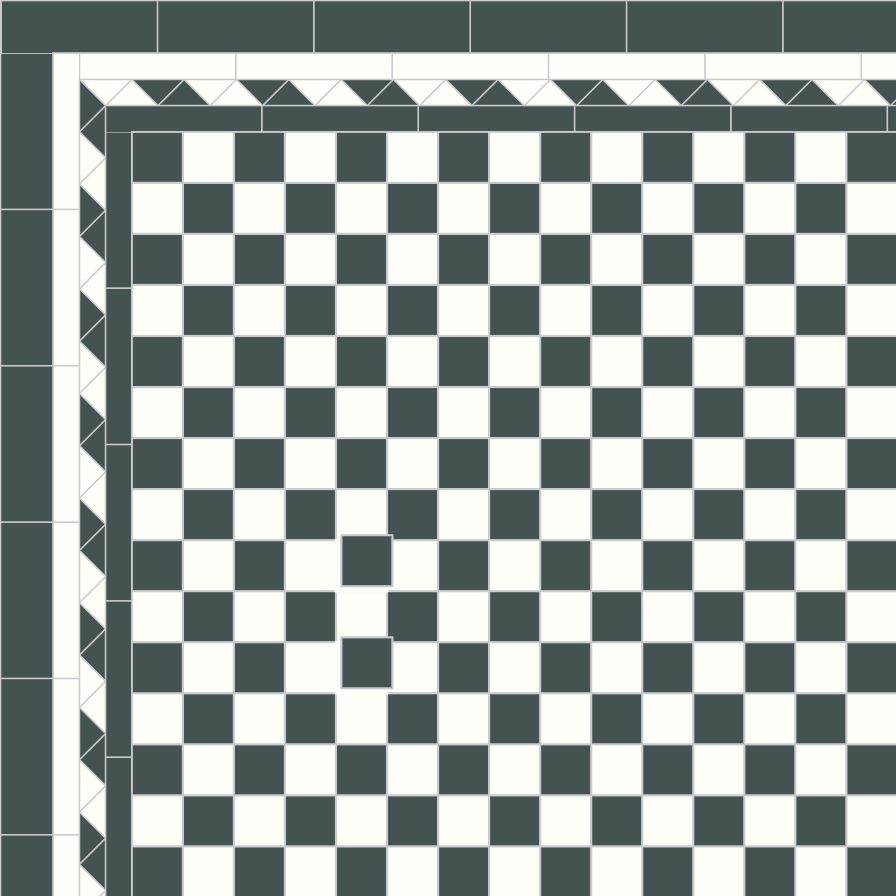
Give the GLSL for this pattern, as a three.js fragment shader.

```glsl
// Corner of a slate and ivory tiled floor: a checkerboard with two slipped tiles,
// framed by brick bands and a strip of slanted triangles. Nested bands are chosen
// by distance from the corner; every grout joint is a distance to a repeated line.
varying vec2 vUv;

const vec3 SLATE = vec3(0.27, 0.32, 0.32);
const vec3 IVORY = vec3(1.0, 0.995, 0.975);
const vec3 GROUT = vec3(0.79, 0.80, 0.80);

// Inner edges of the outer, pale, triangle and slim bands
const float OUTER = 0.0592;
const float PALE = 0.0887;
const float ZIGZAG = 0.1178;
const float FIELD = 0.1471;
const float CHECK = 0.05697;

float repeatedLine(float x, float period) {
  return abs(fract(x / period + 0.5) - 0.5) * period;
}

float joint(float dist, float halfWidth) {
  return 1.0 - smoothstep(halfWidth - 0.0007, halfWidth + 0.0007, dist);
}

float boxDistance(vec2 p, float halfSize) {
  vec2 d = abs(p) - halfSize;
  return length(max(d, 0.0)) + min(max(d.x, d.y), 0.0);
}

// Joints across a band of bricks, running along x from its start
float brickJoint(float x, float start) {
  return repeatedLine(x - start, 0.1745);
}

// Slanted pairs of triangles: x is the tone (1 slate), y the joint distance
vec2 triangleBand(float along, float depth, float firstTone) {
  float size = 0.0584;
  float lean = along - depth;
  float tone = mod(floor(lean / size) + firstTone, 2.0);
  float lines = min(repeatedLine(lean, size), repeatedLine(along + depth, size));
  return vec2(tone, lines * 0.7071);
}

vec3 border(vec2 p, float depth) {
  float slate = 1.0;
  float line;
  if (depth < OUTER) {
    line = p.y < OUTER ? brickJoint(p.x, 0.0013) : brickJoint(p.y, OUTER);
  } else if (depth < PALE) {
    slate = 0.0;
    line = p.x < PALE ? brickJoint(p.y, OUTER) : brickJoint(p.x, PALE);
  } else if (depth < ZIGZAG) {
    vec2 q = p - PALE;
    vec2 band = q.x > q.y ? triangleBand(q.x, q.y, 0.0)
                          : triangleBand(q.y, q.x, 1.0);
    slate = band.x;
    line = band.y;
  } else {
    line = p.y < FIELD ? brickJoint(p.x, ZIGZAG) : brickJoint(p.y, FIELD);
  }
  // Long joints between the bands
  float rim = min(abs(depth - 0.0006), abs(depth - OUTER));
  rim = min(rim, min(abs(depth - PALE), abs(depth - ZIGZAG)));
  rim = min(rim, abs(depth - FIELD));
  return mix(mix(IVORY, SLATE, slate), GROUT, joint(min(line, rim), 0.0009));
}

vec3 checkerboard(vec2 p) {
  vec2 q = p - FIELD;
  vec2 cell = floor(q / CHECK);
  vec3 color = mix(SLATE, IVORY, mod(cell.x + cell.y, 2.0));
  float line = min(repeatedLine(q.x, CHECK), repeatedLine(q.y, CHECK));
  color = mix(color, GROUT, joint(line, 0.0012));

  // Two slate tiles slipped up and right, leaving pale gaps
  for (int i = 0; i < 2; i++) {
    vec2 home = q - vec2(4.5, 8.5 + 2.0 * float(i)) * CHECK;
    color = mix(color, IVORY, joint(boxDistance(home, CHECK * 0.5), 0.0016));
    float tile = boxDistance(home - vec2(0.006, -0.0055), CHECK * 0.5);
    color = mix(color, SLATE, joint(tile, 0.0));
    color = mix(color, GROUT, joint(abs(tile), 0.0012));
  }
  return color;
}

void main() {
  // Measured from the upper left corner of the floor
  vec2 p = vec2(vUv.x, 1.0 - vUv.y);
  float depth = min(p.x, p.y);
  vec3 color = depth < FIELD ? border(p, depth) : checkerboard(p);
  gl_FragColor = vec4(color, 1.0);
}
```
